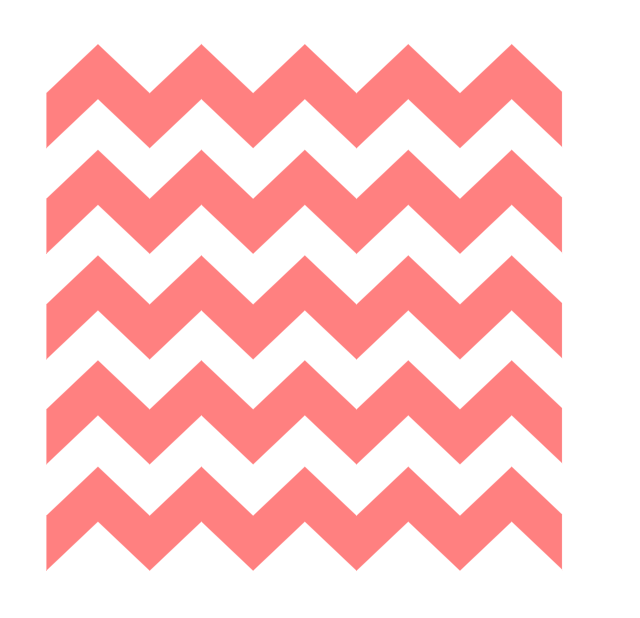
This pattern is drawn by a Shadertoy shader. Its source:

```glsl
// Five coral chevron bands, each with five peaks, on a white sheet.
// A triangle wave bends the rows; the signed distance to the nearest
// band, trimmed by straight side edges, gives smooth coverage.

// Lengths are in sheet units, measured from the top left.
const vec2  SHEET       = vec2(768.0, 741.0);
const vec3  PAPER       = vec3(1.0);
const vec3  CORAL       = vec3(1.0, 0.502, 0.502);
const float LEFT        = 55.7;    // side edges of the bands
const float RIGHT       = 674.4;
const float FIRST_DIP   = 55.5;    // x of a valley in the wave
const float PERIOD      = 124.12;  // peak to peak
const float TOP         = 52.9;    // y of the first peak
const float RISE        = 58.8;    // valley to peak
const float THICKNESS   = 66.0;    // vertical band thickness
const float ROW_STEP    = 126.65;
const float ROWS        = 5.0;
const float SLIPPED_ROW = 3.0;     // this row sits slightly high
const float SLIP        = 0.8;
const float SOFTNESS    = 0.75;    // half width of the edge blend, in pixels

// Height of the zigzag below its peaks: 0 at a peak, RISE at a valley.
float zigzag(float x) {
    return RISE * abs(2.0 * fract((x - FIRST_DIP) / PERIOD) - 1.0);
}

// Signed distance to the nearest band, negative inside.
float chevronDistance(vec2 p) {
    float y = p.y - TOP - zigzag(p.x) - 0.5 * THICKNESS;
    float row = clamp(round(y / ROW_STEP), 0.0, ROWS - 1.0);
    float centre = row * ROW_STEP - (row == SLIPPED_ROW ? SLIP : 0.0);

    // Turn vertical distance into distance across the slanted stroke.
    float slope = 2.0 * RISE / PERIOD;
    float band = (abs(y - centre) - 0.5 * THICKNESS) * inversesqrt(1.0 + slope * slope);

    float sides = max(LEFT - p.x, p.x - RIGHT);
    return max(band, sides);
}

void mainImage(out vec4 fragColor, in vec2 fragCoord) {
    vec2 uv = fragCoord / iResolution.xy;
    vec2 p = vec2(uv.x, 1.0 - uv.y) * SHEET;

    float blend = SOFTNESS * SHEET.y / iResolution.y;
    float coverage = 1.0 - smoothstep(-blend, blend, chevronDistance(p));
    fragColor = vec4(mix(PAPER, CORAL, coverage), 1.0);
}
```
